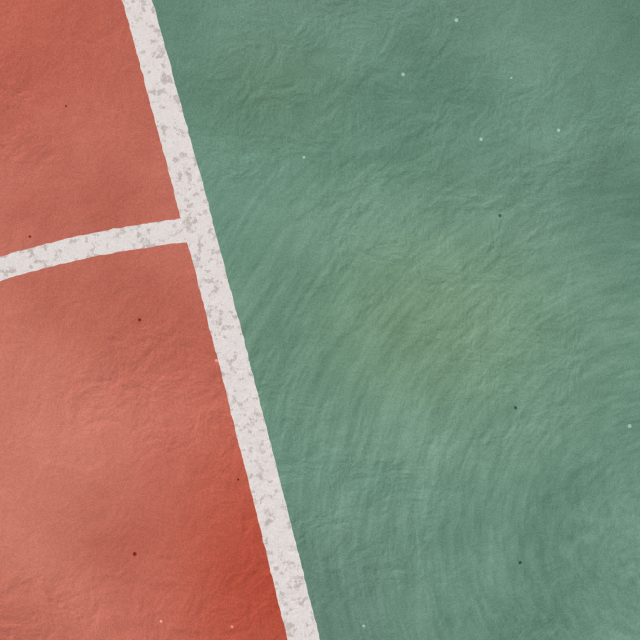
Write a Shadertoy shader that draws this texture.

```glsl
// Painted sports court seen from above: a red field and a green field parted
// by a slanted white stripe, with a curved white branch. Layered value noise
// forms a rough height field, lit by its slope; arcs of brushing mark the green.

const vec3 GREEN = vec3(0.415, 0.550, 0.480);
const vec3 GREEN_WARM = vec3(0.455, 0.575, 0.465);
const vec3 GREEN_DULL = vec3(0.385, 0.500, 0.445);
const vec3 RED = vec3(0.740, 0.420, 0.360);
const vec3 RED_DEEP = vec3(0.695, 0.300, 0.230);
const vec3 RED_PALE = vec3(0.785, 0.475, 0.405);
const vec3 WHITE = vec3(0.875, 0.848, 0.838);
const vec3 WHITE_WORN = vec3(0.760, 0.715, 0.695);

const vec2 LIGHT_DIR = vec2(-0.64, 0.77);
const float LIGHT_STEP = 0.0035;
const float BUMP_GAIN = 0.26;
const vec2 BRUSH_CENTRE = vec2(1.06, 0.16);
const float BRUSH_GAIN = 0.075;
const float EDGE_WEAR = 0.0035;
const float SPECK_GRID = 13.0;

float hash21(vec2 p) {
    vec3 q = fract(vec3(p.xyx) * 0.1031);
    q += dot(q, q.yzx + 33.33);
    return fract((q.x + q.y) * q.z);
}

float valueNoise(vec2 p) {
    vec2 i = floor(p), f = fract(p);
    f = f * f * (3.0 - 2.0 * f);
    return mix(mix(hash21(i), hash21(i + vec2(1, 0)), f.x),
               mix(hash21(i + vec2(0, 1)), hash21(i + vec2(1, 1)), f.x), f.y);
}

float fbm(vec2 p, int octaves) {
    float sum = 0.0, amp = 0.5;
    for (int i = 0; i < octaves; i++) {
        sum += amp * valueNoise(p);
        p = mat2(1.6, 1.2, -1.2, 1.6) * p + 17.3;
        amp *= 0.6;
    }
    return sum;
}

// Rough coating, warped so that its lumps are irregular
float coatHeight(vec2 p) {
    vec2 warp = vec2(valueNoise(p * 24.0), valueNoise(p * 24.0 + 41.0));
    return fbm(p * 52.0 + warp * 1.6, 4);
}

// Fine grooves that follow arcs around a centre
float brushGrooves(vec2 p) {
    vec2 d = p - BRUSH_CENTRE;
    float radius = length(d) + 0.018 * valueNoise(p * 7.0);
    float angle = atan(d.y, -d.x);
    return 0.6 * valueNoise(vec2(radius * 135.0, angle * 9.0))
         + 0.4 * valueNoise(vec2(radius * 260.0, angle * 17.0)) - 0.5;
}

float blob(vec2 p, vec2 centre, vec2 size) {
    vec2 d = (p - centre) / size;
    return exp(-dot(d, d));
}

// Signed distances: negative inside the paint
float mainStripe(vec2 p) {
    float t = 1.0 - p.y;
    float centre = 0.2145 + 0.260 * t + 0.016 * t * (1.0 - t);
    return (abs(p.x - centre) - mix(0.0235, 0.0255, t)) * 0.968;
}

float branchStripe(vec2 p) {
    float centre = 0.580 + 0.306 * p.x - 0.34 * p.x * p.x;
    return (abs(p.y - centre) - 0.0188) * 0.97;
}

vec3 greenField(vec2 p, float mottling) {
    vec3 c = mix(GREEN, GREEN_WARM, 0.9 * blob(p, vec2(0.68, 0.50), vec2(0.20, 0.16)));
    c = mix(c, GREEN_WARM, 0.5 * blob(p, vec2(0.42, 0.88), vec2(0.10, 0.08)));
    c = mix(c, GREEN_DULL, 0.8 * blob(p, vec2(0.52, 0.02), vec2(0.14, 0.20)));
    c = mix(c, GREEN_DULL, 0.6 * smoothstep(0.78, 1.05, p.y));
    c = mix(c, GREEN_DULL, 0.5 * blob(p, vec2(0.95, 0.72), vec2(0.18, 0.10)));
    return c + 0.12 * mottling + BRUSH_GAIN * brushGrooves(p) * smoothstep(0.95, 0.55, p.y);
}

vec3 redField(vec2 p, float mottling) {
    vec3 c = mix(RED, RED_DEEP, blob(p, vec2(0.42, 0.10), vec2(0.17, 0.28)));
    c = mix(c, RED_PALE, 0.8 * blob(p, vec2(0.02, 0.27), vec2(0.20, 0.22)));
    c = mix(c, RED_DEEP, 0.35 * blob(p, vec2(0.0, 1.0), vec2(0.20, 0.16)));
    return c + 0.10 * mottling;
}

// Sparse pits (negative) and chips (positive), at most one per cell
float specks(vec2 p, float soft) {
    vec2 cell = floor(p * SPECK_GRID);
    vec2 offset = vec2(hash21(cell + 3.7), hash21(cell + 9.1)) * 0.7 + 0.15;
    float d = length(p - (cell + offset) / SPECK_GRID);
    float radius = 0.0012 + 0.0018 * hash21(cell + 21.0);
    float present = step(0.88, hash21(cell + 55.0));
    float tone = hash21(cell + 72.0) > 0.5 ? 0.22 : -0.22;
    return present * tone * (1.0 - smoothstep(radius - soft, radius + soft, d));
}

void mainImage(out vec4 fragColor, in vec2 fragCoord) {
    vec2 p = fragCoord / iResolution.xy;
    float soft = max(0.0012, 0.8 / min(iResolution.x, iResolution.y));

    // Paint masks with slightly ragged borders
    float wear = EDGE_WEAR * (fbm(p * 85.0, 2) - 0.4);
    float stripe = mainStripe(p);
    float greenSide = step(0.2145 + 0.260 * (1.0 - p.y), p.x);
    float paint = min(stripe, mix(branchStripe(p), 1.0, greenSide)) + wear;
    float white = 1.0 - smoothstep(-soft, soft, paint);

    // Field colours and worn white paint
    float mottling = fbm(p * 6.0, 4) - 0.54;
    vec3 color = mix(redField(p, mottling), greenField(p, mottling), greenSide);
    float grain = smoothstep(0.50, 0.80, fbm(p * 125.0, 3));
    color = mix(color, mix(WHITE, WHITE_WORN, grain), white);

    // Slope lighting, rougher in some patches and gentler on the stripes
    float slope = coatHeight(p) - coatHeight(p + LIGHT_DIR * LIGHT_STEP);
    float roughness = mix(0.6, 1.25, smoothstep(0.3, 0.7, valueNoise(p * 5.0 + 8.0)));
    color *= 1.0 + BUMP_GAIN * slope * roughness * mix(1.0, 0.45, white);
    color += 0.035 * (hash21(floor(p * 512.0)) - 0.5);
    color += specks(p, soft) * (1.0 - white);

    fragColor = vec4(clamp(color, 0.0, 1.0), 1.0);
}
```
